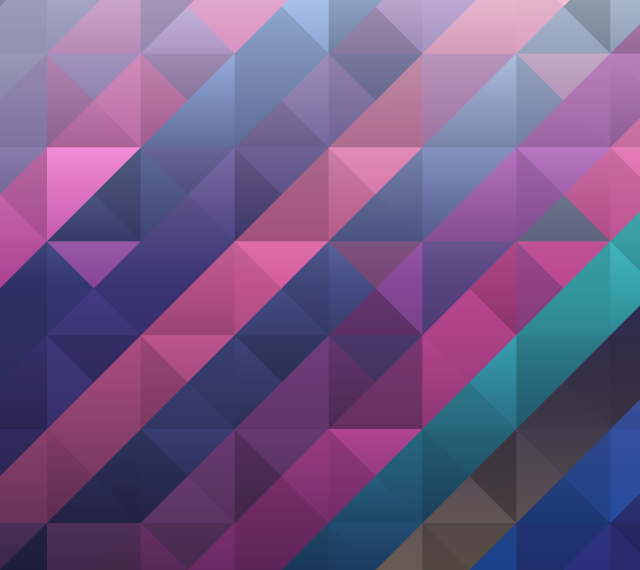
Write a Shadertoy shader that draws this background.

```glsl
// Diagonal colour bands over a grid of quartered squares, fading from pale top to dark base.
#define ROWS 6.07                       // grid squares down the canvas
#define GRID_SHIFT vec2(0.499, 0.570)   // first grid corner, in squares from top left
#define PLAIN_SHARE 0.30                // share of facets left as the bare band colour
#define MERGE_SHARE 0.35                // share of half squares kept in one piece
#define SHADE 0.17                      // light and dark change between facets
#define BLEND_SHARE 0.20                // share of facets tinted by a nearby band
#define BLEND 0.55                      // strength of that tint
#define SHEEN 0.16                      // vertical gradient inside a facet
#define AA 3                            // samples per pixel side

const int BANDS = 13;

// Band colours from the upper left to the lower right, at three heights.
const vec3 TOP[BANDS] = vec3[](
    vec3(.62, .61, .73), vec3(.64, .58, .72), vec3(.88, .65, .80),
    vec3(.57, .66, .80), vec3(.65, .58, .72), vec3(.85, .67, .76),
    vec3(.66, .72, .80), vec3(.78, .56, .78), vec3(.82, .58, .70),
    vec3(.36, .76, .77), vec3(.20, .20, .36), vec3(.36, .40, .64),
    vec3(.30, .34, .58));
const vec3 MIDDLE[BANDS] = vec3[](
    vec3(.36, .38, .54), vec3(.36, .33, .54), vec3(.70, .27, .60),
    vec3(.18, .19, .40), vec3(.23, .20, .45), vec3(.75, .33, .55),
    vec3(.25, .28, .49), vec3(.47, .25, .53), vec3(.74, .28, .56),
    vec3(.20, .59, .62), vec3(.15, .14, .29), vec3(.26, .28, .53),
    vec3(.20, .26, .50));
const vec3 BASE[BANDS] = vec3[](
    vec3(.18, .16, .30), vec3(.20, .16, .30), vec3(.34, .16, .34),
    vec3(.16, .13, .28), vec3(.15, .12, .27), vec3(.34, .17, .31),
    vec3(.11, .11, .23), vec3(.29, .17, .31), vec3(.38, .15, .37),
    vec3(.11, .23, .38), vec3(.37, .32, .29), vec3(.10, .26, .54),
    vec3(.15, .16, .42));

// Sineless hash giving four values from 0 to 1.
vec4 hash43(vec3 p) {
    vec4 q = fract(p.xyzx * vec4(.1031, .1030, .0973, .1099));
    q += dot(q, q.wzxy + 33.33);
    return fract((q.xxyz + q.yzzw) * q.zywx);
}

// Colour of one band; depth runs from 0 at the top to 1 at the bottom.
vec3 bandColor(int band, float depth) {
    int i = clamp(band + 1, 0, BANDS - 1);
    vec3 upper = mix(TOP[i], MIDDLE[i], clamp(depth * 2.0, 0.0, 1.0));
    return mix(upper, BASE[i], clamp(depth * 2.0 - 1.0, 0.0, 1.0));
}

// Colour at a point measured in canvas heights from the top left.
vec3 pattern(vec2 p) {
    vec2 grid = p * ROWS - GRID_SHIFT;
    vec2 cell = floor(grid);
    vec2 local = grid - cell - 0.5;
    int band = int(floor(grid.x + grid.y));

    // The two diagonals split each square into four facets.
    float side = step(0.0, local.x + local.y);
    float quarter = step(0.0, local.x - local.y);
    vec4 halfRnd = hash43(vec3(cell + 20.0, side + 5.0));
    float piece = halfRnd.x < MERGE_SHARE ? 0.0 : quarter;
    vec4 rnd = hash43(vec3(cell + 40.0, side + 2.0 * piece + 11.0));

    vec3 color = bandColor(band, p.y);
    if (rnd.x > PLAIN_SHARE) {
        // Some facets borrow a neighbouring hue, the rest only change shade.
        if (rnd.y < BLEND_SHARE) {
            int nearby = band + (rnd.w < 0.5 ? -1 : 1);
            color = mix(color, bandColor(nearby, p.y), BLEND);
        }
        color *= 1.0 + SHADE * (2.0 * rnd.z - 1.0);
        color *= 1.0 - SHEEN * rnd.w * local.y;
    }
    return color;
}

void mainImage(out vec4 fragColor, in vec2 fragCoord) {
    vec3 total = vec3(0.0);
    for (int j = 0; j < AA; j++)
    for (int i = 0; i < AA; i++) {
        vec2 jitter = (vec2(i, j) + 0.5) / float(AA) - 0.5;
        vec2 p = (fragCoord + jitter) / iResolution.y;
        total += pattern(vec2(p.x, 1.0 - p.y));
    }
    fragColor = vec4(total / float(AA * AA), 1.0);
}
```
